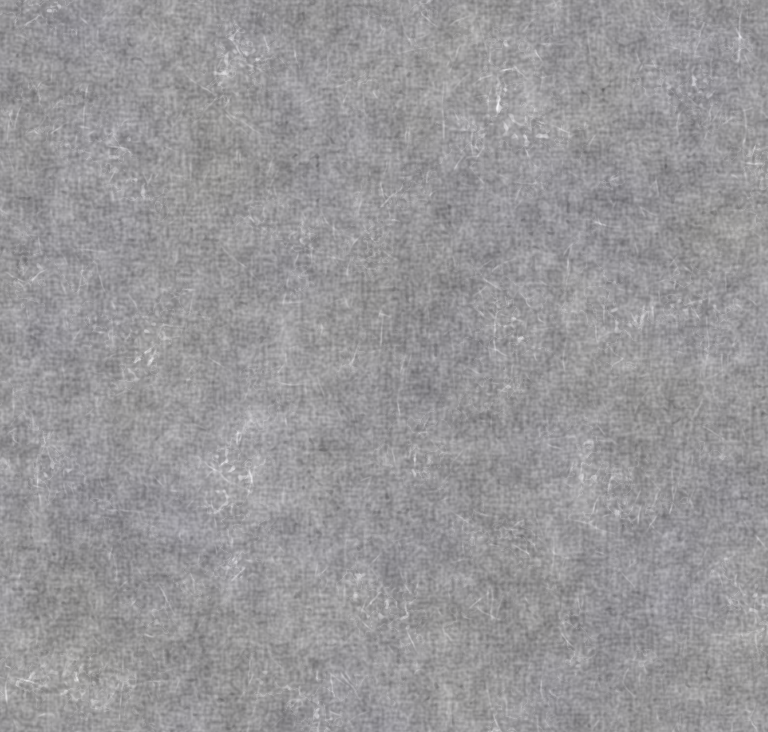
A Shadertoy shader for this texture:

```glsl
const vec3 STONE_GRAY = vec3(0.592, 0.588, 0.597);
const vec3 WARM_TINT = vec3(0.008, 0.008, -0.012);
const vec3 SCRATCH_TINT = vec3(1.0, 1.0, 1.01);

const float CLOUD_SCALE = 4.0;
const float CLOUD_CONTRAST = 0.055;
const float MOTTLE_SCALE = 27.0;
const float MOTTLE_CONTRAST = 0.075;
const float SPECK_SCALE = 185.0;
const float SPECK_CONTRAST = 0.10;
const vec2 FIBRE_SCALE = vec2(190.0, 50.0);
const float FIBRE_CONTRAST = 0.075;
const float VEIN_SCALE = 19.0;
const float VEIN_BRIGHTNESS = 0.06;
const float FLECK_SCALE = 105.0;
const float FLECK_BRIGHTNESS = 0.17;
const float PORE_DARKNESS = 0.09;

const int SCRATCH_LAYERS = 4;
const float SCRATCH_CELLS = 5.0;       // cells per height in the longest layer
const float SCRATCH_CELL_GROWTH = 1.9;
const float SCRATCH_WIDTH = 0.0011;
const float SCRATCH_BRIGHTNESS = 0.16;
const float PI = 3.14159265;

vec2 hash2(vec2 p) {
    vec3 q = fract(p.xyx * vec3(0.1031, 0.1030, 0.0973));
    q += dot(q, q.yzx + 33.33);
    return fract((q.xx + q.yz) * q.zy);
}

float cornerSlope(vec2 corner, vec2 offset) {
    float angle = 2.0 * PI * hash2(corner).x;
    return dot(vec2(cos(angle), sin(angle)), offset);
}

// Gradient noise, roughly -0.7 to 0.7
float gradientNoise(vec2 p) {
    vec2 i = floor(p), f = p - i;
    vec2 u = f * f * f * (f * (f * 6.0 - 15.0) + 10.0);
    vec2 e = vec2(1.0, 0.0);
    float low = mix(cornerSlope(i, f), cornerSlope(i + e, f - e), u.x);
    float high = mix(cornerSlope(i + e.yx, f - e.yx), cornerSlope(i + 1.0, f - 1.0), u.x);
    return mix(low, high, u.y);
}

float fbm(vec2 p) {
    float sum = 0.0, weight = 1.0;
    for (int i = 0; i < 4; i++) {
        sum += weight * gradientNoise(p);
        p = mat2(1.6, 1.2, -1.2, 1.6) * p + 17.3;
        weight *= 0.6;
    }
    return sum;
}

// Tapered, slightly bent strokes scattered one per cell
float scratchLayer(vec2 p, float cells, float density, float seed, float pixel) {
    vec2 q = p * cells;
    q += 0.07 * vec2(gradientNoise(q * 2.3 + seed), gradientNoise(q * 2.3 - seed));
    vec2 home = floor(q);
    float edge = (SCRATCH_WIDTH + pixel) * cells;
    float light = 0.0;
    for (int y = -1; y <= 1; y++) {
        for (int x = -1; x <= 1; x++) {
            vec2 id = home + vec2(x, y);
            vec2 place = hash2(id + seed);
            vec2 style = hash2(id + seed + 71.7);
            vec2 shape = hash2(id + seed + 143.1);
            float angle = PI * style.y + 0.35 * sin(2.0 * PI * style.y);
            vec2 dir = vec2(cos(angle), sin(angle));
            vec2 r = q - id - place;
            float along = dot(r, dir) / mix(0.25, 0.85, shape.x);
            float across = dot(r, vec2(-dir.y, dir.x)) + 0.2 * (shape.y - 0.5) * along * along;
            float stroke = 1.0 - smoothstep(0.0, edge, abs(across));
            stroke *= max(0.0, 1.0 - along * along) * step(style.x, density);
            light = max(light, stroke * mix(0.35, 1.0, shape.y));
        }
    }
    return light;
}

void mainImage(out vec4 fragColor, in vec2 fragCoord) {
    vec2 p = fragCoord / iResolution.y;
    float pixel = 1.0 / iResolution.y;

    // Broad clouds, mottling and fine woven grain
    float wear = gradientNoise(p * 8.0 + 31.0) + 0.6 * gradientNoise(p * 21.0 + 5.0);
    float tone = CLOUD_CONTRAST * fbm(p * CLOUD_SCALE + 3.0);
    tone += MOTTLE_CONTRAST * fbm(p * MOTTLE_SCALE + 50.0);
    tone += SPECK_CONTRAST * gradientNoise(p * SPECK_SCALE);
    tone += FIBRE_CONTRAST * gradientNoise(p * FIBRE_SCALE + 9.0);
    tone += FIBRE_CONTRAST * gradientNoise(p * FIBRE_SCALE.yx + 77.0);

    // Faint winding veins
    vec2 bent = p * VEIN_SCALE + 0.9 * vec2(fbm(p * 24.0), fbm(p * 24.0 + 40.0));
    float vein = 1.0 - smoothstep(0.0, 0.07, abs(gradientNoise(bent)));
    float light = VEIN_BRIGHTNESS * vein * smoothstep(-0.2, 0.4, wear);

    // Scratches, from few and long to many and short
    float cells = SCRATCH_CELLS;
    float broken = smoothstep(-0.35, 0.25, gradientNoise(p * 60.0 + 13.0));
    for (int i = 0; i < SCRATCH_LAYERS; i++) {
        float density = 0.4 + 0.15 * float(i);
        float scratch = scratchLayer(p, cells, density, 19.0 * float(i + 1), pixel);
        light += SCRATCH_BRIGHTNESS * scratch * broken * smoothstep(-0.6, 0.4, wear);
        cells *= SCRATCH_CELL_GROWTH;
    }

    // Clustered pale flecks and dark pores
    float chip = gradientNoise(p * FLECK_SCALE + 21.0);
    light += FLECK_BRIGHTNESS * smoothstep(0.12, 0.45, chip) * smoothstep(0.2, 0.65, wear);
    tone -= PORE_DARKNESS * smoothstep(0.2, 0.5, -chip) * smoothstep(0.0, 0.5, -wear);

    float warmth = gradientNoise(p * 5.0 + 63.0) + 0.5 * gradientNoise(p * 14.0);
    vec3 color = STONE_GRAY + tone + WARM_TINT * warmth + light * SCRATCH_TINT;
    fragColor = vec4(clamp(color, 0.0, 1.0), 1.0);
}
```
